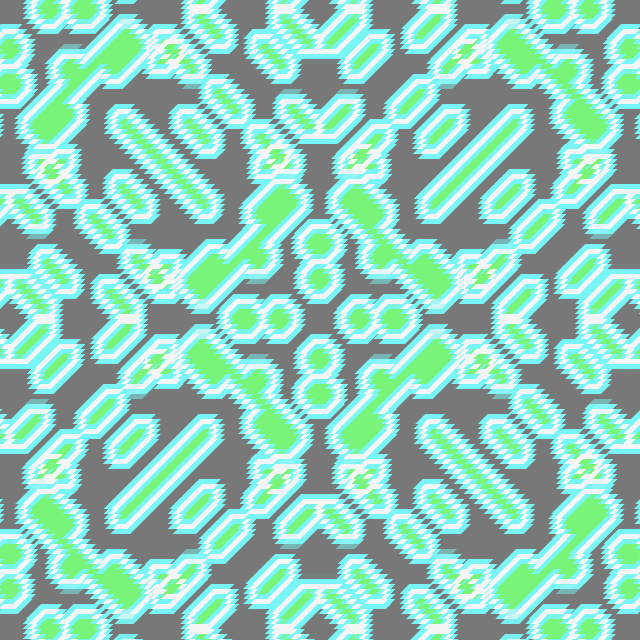
Reproduce this pattern procedurally as a WebGL 2 fragment shader.

```glsl
#version 300 es
precision highp float;
// A kaleidoscopic tiling of banded, bevelled lozenges on diagonal axes.
// Mirror folds repeat a few boxes; depth inside each box selects its band,
// and slanted rows give one diagonal direction its sawtooth edges.

uniform vec2 u_resolution;
out vec4 outColor;

const float UNITS = 768.0;             // design units across the canvas
const vec2 CENTER = vec2(383.0, 385.0);
const float ROW = 6.0;                 // height of one sawtooth row
const float HALF_PERIOD = 372.0;       // spacing of the diagonal mirrors
const float BEVEL = 22.0;
const float WHITE_START = 9.0;
const float WHITE_END = 17.5;
const float CORE_START = 24.5;

const vec3 GRAY = vec3(0.47);
const vec3 CYAN = vec3(0.47, 0.96, 0.96);
const vec3 WHITE = vec3(0.96);
const vec3 GREEN = vec3(0.47, 0.96, 0.47);

// Lozenges as center.xy and half size.zw in folded diagonal space
const int LOBE_COUNT = 10;
const vec4 LOBES[LOBE_COUNT] = vec4[LOBE_COUNT](
    vec4(372.0, 0.0, 131.0, 31.0),
    vec4(372.0, 79.0, 56.0, 31.0),
    vec4(372.0, 150.0, 56.0, 31.0),
    vec4(372.0, 260.0, 56.0, 31.0),
    vec4(372.0, 318.0, 62.0, 31.0),
    vec4(262.0, 219.0, 56.0, 31.0),
    vec4(258.0, 148.0, 67.0, 31.0),
    vec4(246.0, 132.0, 31.0, 47.0),
    vec4(90.0, 90.0, 43.0, 43.0),
    vec4(48.0, 48.0, 40.0, 40.0));

// Mirror repeat along both diagonal axes
vec2 mirrorFold(vec2 p) {
    return abs(mod(p + HALF_PERIOD, 2.0 * HALF_PERIOD) - HALF_PERIOD);
}

// Positive depth inside a box with bevelled corners
float boxDepth(vec2 p, vec4 box) {
    vec2 inset = box.zw - abs(p - box.xy);
    float corner = (inset.x + inset.y - BEVEL) * 0.7071;
    return min(min(inset.x, inset.y), corner);
}

// Stepped slab with a notch outside and a bulge inside
float slabDepth(vec2 p) {
    float spine = boxDepth(p, vec4(169.0, 0.0, 31.0, 143.0));
    float shoulder = boxDepth(p, vec4(185.0, 82.0, 47.0, 61.0));
    float bulge = boxDepth(p, vec4(154.0, 0.0, 46.0, 40.0));
    return max(spine, max(shoulder, bulge));
}

float edge(float depth, float level, float aa) {
    return smoothstep(level - aa, level + aa, depth);
}

float whiteBand(float depth, float aa) {
    return edge(depth, WHITE_START, aa) * (1.0 - edge(depth, WHITE_END, aa));
}

void main() {
    float unitPerPixel = UNITS / min(u_resolution.x, u_resolution.y);
    vec2 p = (gl_FragCoord.xy - 0.5 * u_resolution) * unitPerPixel
           + 0.5 * UNITS - CENTER;
    float aa = 0.8 * unitPerPixel;

    // Slide along the rising diagonal to the middle of each row
    float slide = (fract(p.y / ROW) - 0.5) * ROW;
    p -= vec2(slide);

    vec2 folded = mirrorFold(vec2(p.x + p.y, p.x - p.y));
    float depth = -1000.0;
    float white = 0.0;

    // Evaluate both orders of the axes for the remaining mirror
    for (int side = 0; side < 2; side++) {
        float slab = slabDepth(folded);
        depth = max(depth, slab);
        white = max(white, whiteBand(slab, aa));
        for (int i = 0; i < LOBE_COUNT; i++) {
            float lobe = boxDepth(folded, LOBES[i]);
            depth = max(depth, lobe);
            white = max(white, whiteBand(lobe, aa));
        }
        folded = folded.yx;
    }

    // Layer the rim, core and bright band
    vec3 color = mix(GRAY, CYAN, edge(depth, 0.0, aa));
    color = mix(color, GREEN, edge(depth, CORE_START, aa));
    color = mix(color, WHITE, white);
    outColor = vec4(color, 1.0);
}
```
